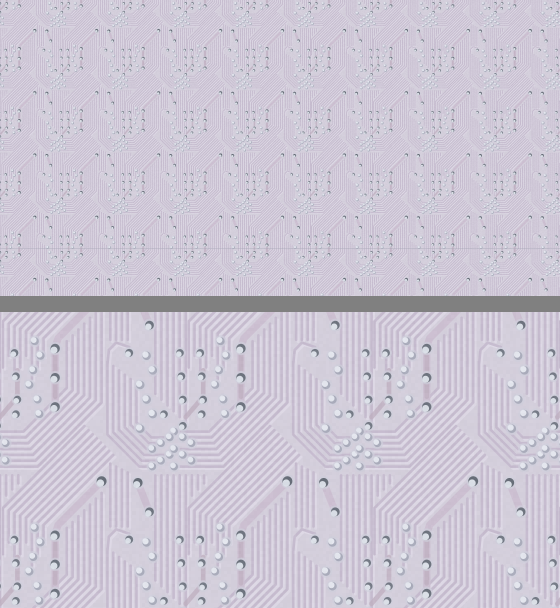
Top, the full canvas; bottom, a detail of the centre.
A WebGL 2 fragment shader for this pattern:

```glsl
#version 300 es
precision highp float;
// Pale lilac circuit board: embossed traces, soft pink tracks and shiny solder pads in a repeating tile.
uniform vec2 u_resolution;
out vec4 outColor;

const float TILE = 128.0;

float hash(vec2 p) {
  return fract(sin(dot(p, vec2(127.1, 311.7))) * 43758.5453);
}

// Offset to the nearest copy in the tiling
vec2 wrap(vec2 p) {
  return p - TILE * floor(p / TILE + 0.5);
}

float segment(vec2 p, vec2 a, vec2 b) {
  vec2 q = wrap(p - 0.5 * (a + b)), h = 0.5 * (b - a);
  return length(q - h * clamp(dot(q, h) / dot(h, h), -1.0, 1.0));
}

float bentTrace(vec2 p, vec2 a, vec2 b, vec2 c, vec2 d) {
  return min(segment(p, a, b), min(segment(p, b, c), segment(p, c, d)));
}

float cover(float d, float px) {
  return clamp(0.5 - d / px, 0.0, 1.0);
}

// Distance to all thin traces
float traces(vec2 p) {
  float d = 1e3;
  for (int i = 0; i < 8; i++) {
    float k = float(i), x = 46.0 + 4.0 * k, y = 82.0 + 4.0 * k;
    // Dense bundle: down, diagonally left, then level
    if (i < 7) d = min(d, bentTrace(p, vec2(x, 66.0 - x), vec2(x, 52.0 + 1.66 * k),
      vec2(16.0 + 1.66 * k, y), vec2(-8.0 + 6.0 * mod(k, 3.0), y)));
    // Long diagonals beside the wide track, turning down
    float foot = 30.0 - 4.0 * k, s = 176.0 - 5.66 * k;
    d = min(d, bentTrace(p, 0.5 * vec2(s - 20.0, s + 20.0), vec2(foot, s - foot),
      vec2(foot, 152.0), vec2(foot, 158.0 + 8.0 * mod(k, 3.0))));
  }
  // Mirrored bundle to the right
  for (int i = 0; i < 6; i++) {
    float k = float(i), x = 74.0 + 4.0 * k, y = 106.0 - 4.0 * k;
    d = min(d, bentTrace(p, vec2(x, 34.0 + 3.0 * k), vec2(x, 84.0 - 1.66 * k),
      vec2(96.0 + 1.66 * k, y), vec2(105.0 + 6.0 * mod(k, 3.0), y)));
    if (i < 4) d = min(d, segment(p, vec2(76.0 + 4.0 * k, 104.0 + 2.0 * k), vec2(76.0 + 4.0 * k, 147.0)));
  }
  // Risers under the pads
  for (int i = 0; i < 9; i++) {
    float k = float(i), x = 107.0 + 4.2 * k;
    float foot = i < 6 ? 56.0 + 4.0 * k : 130.0 - x;
    d = min(d, segment(p, vec2(x, -16.0), vec2(x, foot)));
  }
  // Hook around a single pad
  return min(d, bentTrace(p, vec2(74.0, 36.0), vec2(75.0, 26.0), vec2(80.0, 21.0), vec2(89.0, 24.0)));
}

// Solder pad with a cool halo, a shaded rim and an offset shine
void pad(inout vec3 col, vec2 p, vec2 center, float r, float dark, float px) {
  vec2 q = wrap(p - center);
  vec3 rim = mix(vec3(0.65, 0.66, 0.72), vec3(0.36, 0.39, 0.43), dark);
  vec3 shine = mix(vec3(0.89, 0.90, 0.93), vec3(0.85, 0.87, 0.90), dark);
  col = mix(col, vec3(0.81, 0.81, 0.86), 0.7 * cover(length(q) - r - 1.4, px));
  col = mix(col, rim, 0.9 * cover(length(q) - r, px));
  col = mix(col, shine, cover(length(q + vec2(0.8, mix(0.8, -1.3, dark))) - 0.74 * r, px));
}

void main() {
  // Tile units with y pointing down; 9.04 tiles across, 9 per width down
  vec2 uv = vec2(gl_FragCoord.x, u_resolution.y - gl_FragCoord.y) / u_resolution.x;
  vec2 p = uv * vec2(1157.4, 1152.0) - vec2(385.8, 203.0);
  float px = 1152.0 / u_resolution.x;

  // Board and embossed traces
  vec3 col = vec3(0.83, 0.81, 0.86);
  float line = cover(traces(p) - 0.9, px);
  float lit = cover(traces(p - 1.4) - 0.9, px);
  col = mix(col, vec3(0.765, 0.72, 0.80), 0.85 * line);
  col += 0.035 * lit * (1.0 - line);

  // Wide tracks, with deeper pink between the dark pads
  float wide = bentTrace(p, vec2(70, 116), vec2(40, 146), vec2(38, 152), vec2(38, 194));
  wide = min(wide, segment(p, vec2(95, 117), vec2(103, 137)));
  float deep = segment(p, vec2(12, 168), vec2(12, 186));
  deep = min(deep, segment(p, vec2(12, 186), vec2(0, 200)));
  deep = min(deep, segment(p, vec2(38, 156), vec2(38, 186)));
  col = mix(col, vec3(0.80, 0.75, 0.82), cover(wide - 2.5, px));
  col = mix(col, vec3(0.75, 0.69, 0.755), 0.8 * cover(deep - 1.6, px));

  // Pale pads at the bundle ends
  for (int i = 0; i < 7; i++) {
    float k = float(i), stagger = 6.0 * mod(k, 3.0);
    pad(col, p, vec2(stagger - 8.0, 82.0 + 4.0 * k), 2.6, 0.0, px);
    if (i < 6) pad(col, p, vec2(105.0 + stagger, 106.0 - 4.0 * k), 2.6, 0.0, px);
  }
  // Pale pads in loose columns
  for (int i = 0; i < 6; i++) {
    float k = float(i);
    pad(col, p, vec2(101.0 + 5.0 * sin(2.1 * k), 30.0 + 10.0 * k), 2.9, 0.0, px);
    pad(col, p, vec2(24.0 + 4.0 * sin(1.7 * k), 20.0 + 10.0 * k), 2.7, 0.0, px);
  }

  // Dark pads: two chip rows, the wide track, and single ends
  for (int i = 0; i < 3; i++) {
    float k = float(i);
    pad(col, p, vec2(124.0 + k, 28.0 + 16.0 * k), 2.6, 0.8, px);
    pad(col, p, vec2(138.0 + k, 28.0 + 16.0 * k), 2.6, 0.8, px);
    pad(col, p, vec2(38.0, 25.0 + 20.0 * k), 3.2, 0.9, px);
    pad(col, p, vec2(113.0 + 13.0 * k, 70.0 + 8.0 * mod(k, 2.0)), 2.6, 0.8, px);
  }
  pad(col, p, vec2(70, 116), 3.4, 1.0, px);
  pad(col, p, vec2(95, 117), 3.2, 1.0, px);
  pad(col, p, vec2(103, 137), 3.0, 0.9, px);
  pad(col, p, vec2(89, 28), 2.7, 0.8, px);

  // One fine seam across, and faint grain
  col = mix(col, vec3(0.66, 0.66, 0.72), 0.55 * cover(abs(uv.y - 0.444) * 1152.0 - 0.8, px));
  col += 0.016 * (hash(floor(uv * 512.0)) - 0.5);
  outColor = vec4(col, 1.0);
}
```
